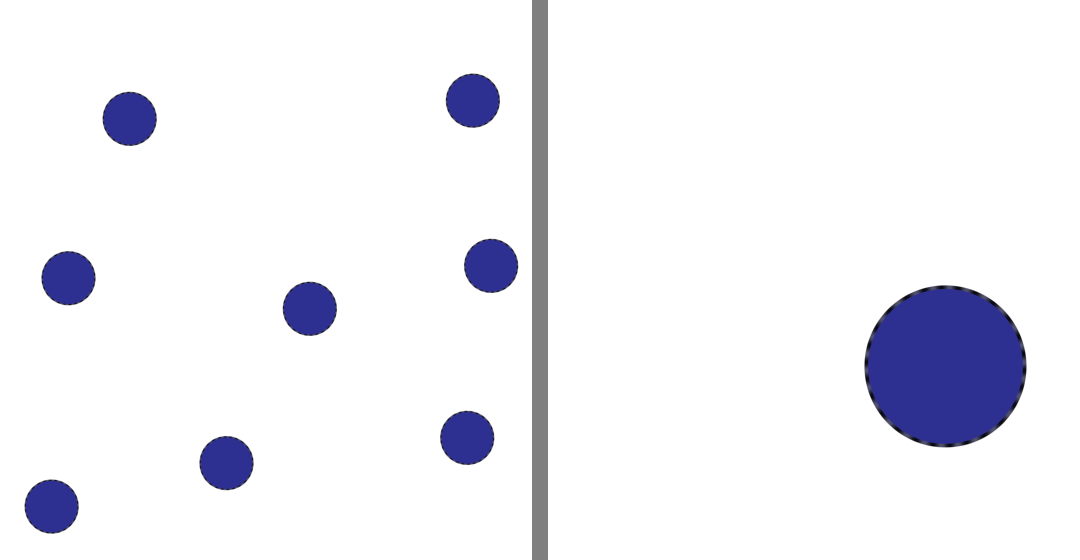
Left: the whole. Right: its middle third, enlarged.
Write a WebGL 2 fragment shader that draws this pattern.

```glsl
#version 300 es
precision highp float;

#define GRID 3.0
#define EMPTY_CELL vec2(1.0, 2.0)
#define RADIUS 0.0482
#define OUTLINE 0.0021
#define MARGIN 0.003
#define DASHES 26.0
#define SEED 4.7
#define PAPER vec3(1.0)
#define BLUE vec3(0.18, 0.19, 0.57)
#define INK vec3(0.04, 0.04, 0.08)
#define WORN_INK vec3(0.32, 0.32, 0.42)

uniform vec2 u_resolution;
out vec4 fragColor;

// Two random values per grid cell
vec2 hash2(vec2 cell) {
    vec2 mixed = vec2(dot(cell, vec2(127.1, 311.7)), dot(cell, vec2(269.5, 183.3)));
    return fract(sin(mixed + SEED) * 43758.55);
}

// Coverage of the region where the signed distance is negative
float coverage(float dist, float blur) {
    return 1.0 - smoothstep(-blur, blur, dist);
}

void main() {
    // Lengths are in canvas heights; a whole grid fills the canvas
    vec2 canvas = vec2(u_resolution.x / u_resolution.y, 1.0);
    vec2 point = gl_FragCoord.xy / u_resolution.y;
    vec2 cellSize = canvas / GRID;
    vec2 cell = mod(floor(point / cellSize), GRID);
    vec2 local = mod(point, cellSize);

    // Each disc stays whole inside its cell, so none crosses a tile edge
    vec2 inset = vec2(RADIUS + MARGIN);
    vec2 center = mix(inset, cellSize - inset, hash2(cell));
    vec2 offset = local - center;
    float dist = length(offset) - RADIUS;
    float blur = 0.8 / u_resolution.y;
    float present = cell == EMPTY_CELL ? 0.0 : 1.0;

    // Thin outline, unevenly inked around the rim
    float angle = atan(offset.y, offset.x);
    float wear = 0.5 + 0.5 * sin(DASHES * angle + sin(4.0 * angle));
    vec3 rim = mix(INK, WORN_INK, wear);

    // Flat fill inside the outline, on plain paper
    vec3 disc = mix(rim, BLUE, coverage(dist + OUTLINE, blur));
    vec3 color = mix(PAPER, disc, present * coverage(dist, blur));
    fragColor = vec4(color, 1.0);
}
```
